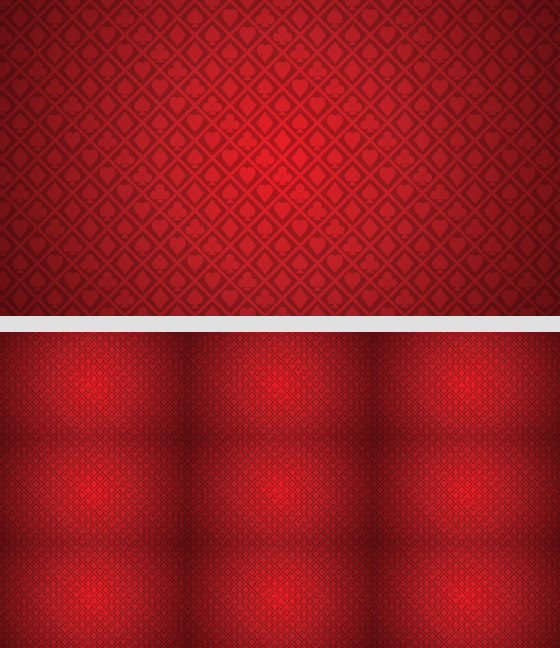
Top: one tile. Bottom: repeated 3 by 3.
Write a WebGL 2 fragment shader that draws this pattern.

```glsl
#version 300 es
precision highp float;
// Red card-table backdrop: a diagonal lattice holding the four card suits, lit from the centre.

uniform vec2 u_resolution;
out vec4 fragColor;

const vec2 CELLS = vec2(16.0, 9.0);       // whole cells across and down
const vec2 LATTICE_SHIFT = vec2(0.57, 0.0);
const float LINE_HALF_WIDTH = 0.046;      // in cell units

const vec3 GLOW_RED = vec3(0.935, 0.115, 0.145);
const vec3 MID_RED = vec3(0.74, 0.128, 0.15);
const vec3 EDGE_RED = vec3(0.39, 0.056, 0.068);
const vec3 CELL_SHADE = vec3(0.75, 0.77, 0.77);

float dot2(vec2 v) { return dot(v, v); }

// Suit shapes: signed distances, y up, one cell is one unit wide and high.
float diamondDist(vec2 p, vec2 halfSize) {
  return (dot(abs(p), halfSize.yx) - halfSize.x * halfSize.y) / length(halfSize);
}

// Heart with its tip at the origin, stretched to the given size.
float heartDist(vec2 p, vec2 size) {
  vec2 scale = size / vec2(1.207, 1.104);
  p = vec2(abs(p.x), p.y) / scale;
  float d;
  if (p.x + p.y > 1.0) {
    d = length(p - vec2(0.25, 0.75)) - 0.35355;
  } else {
    float nearest = min(dot2(p - vec2(0.0, 1.0)), dot2(p - 0.5 * max(p.x + p.y, 0.0)));
    d = sqrt(nearest) * sign(p.x - p.y);
  }
  return d * min(scale.x, scale.y);
}

// Stem that flares towards its foot.
float stemDist(vec2 p, float top, float foot) {
  float t = clamp((top - p.y) / (top - foot), 0.0, 1.0);
  float side = abs(p.x) - (0.022 + 0.095 * t * t * t);
  return max(side * 0.8, max(p.y - top, foot - p.y));
}

float spadeDist(vec2 p) {
  float leaf = heartDist(vec2(p.x, 0.285 - p.y), vec2(0.45, 0.45));
  return min(leaf, stemDist(p, 0.0, -0.28));
}

float clubDist(vec2 p) {
  float leaves = min(length(p - vec2(0.0, 0.135)),
                     length(vec2(abs(p.x) - 0.148, p.y + 0.055))) - 0.127;
  return min(leaves, stemDist(p, 0.1, -0.265));
}

float suitDist(vec2 p, float suit) {
  if (suit < 0.5) return diamondDist(p, vec2(0.25, 0.32));
  if (suit < 1.5) return spadeDist(p);
  if (suit < 2.5) return heartDist(p + vec2(0.0, 0.275), vec2(0.46, 0.52));
  return clubDist(p);
}

// Light falling off from the centre; equal on opposite edges.
vec3 glow(float radius) {
  vec3 inner = mix(GLOW_RED, MID_RED, smoothstep(0.0, 1.0, (radius + 0.1) / 0.55));
  return mix(inner, EDGE_RED, clamp((radius - 0.38) / 0.64, 0.0, 1.0));
}

void main() {
  vec2 uv = gl_FragCoord.xy / u_resolution;
  vec2 centred = uv - 0.5;
  float pixel = CELLS.y / u_resolution.y;

  // Find the diagonal cell and the position inside it.
  vec2 grid = centred * CELLS - LATTICE_SHIFT;
  vec2 diagonal = floor(vec2(grid.x + grid.y, grid.x - grid.y) + 0.5);
  vec2 cell = 0.5 * vec2(diagonal.x + diagonal.y, diagonal.x - diagonal.y);
  vec2 local = grid - cell;

  // Suits step along each row and shift from row to row; rows wrap.
  float row = mod(cell.y + 0.5 * CELLS.y, CELLS.y) - 0.5 * CELLS.y;
  float suit = mod(floor(cell.x + row + 0.5), 4.0);

  // Join lattice and suit into one light layer.
  float lineDist = (0.5 - abs(local.x) - abs(local.y)) * 0.70711 - LINE_HALF_WIDTH;
  float dist = min(lineDist, suitDist(local, suit));
  float cover = 1.0 - smoothstep(-0.6 * pixel, 0.6 * pixel, dist);

  float radius = length(centred * vec2(u_resolution.x / u_resolution.y, 1.0));
  vec3 light = glow(radius);
  fragColor = vec4(mix(light * CELL_SHADE, light, cover), 1.0);
}
```
